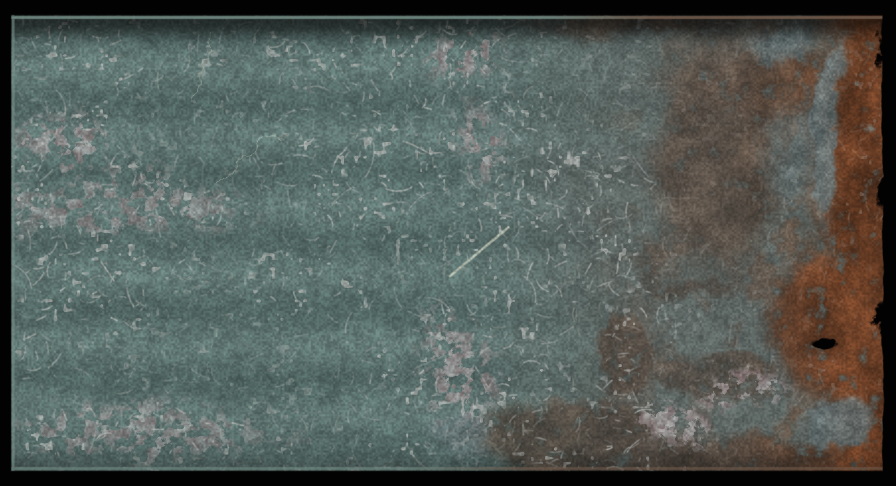
Reproduce this texture procedurally as a Shadertoy shader.

```glsl
float hash(vec2 p) {
    vec3 q = fract(p.xyx * 0.1031);
    q += dot(q, q.yzx + 33.33);
    return fract((q.x + q.y) * q.z);
}

float noise(vec2 p) {
    vec2 i = floor(p), f = fract(p);
    f = f * f * (3.0 - 2.0 * f);
    return mix(mix(hash(i), hash(i + vec2(1, 0)), f.x),
               mix(hash(i + vec2(0, 1)), hash(i + vec2(1, 1)), f.x), f.y);
}

float fbm(vec2 p) {
    float sum = 0.0, amp = 0.5;
    for (int i = 0; i < 5; i++) {
        sum += amp * noise(p);
        p = mat2(1.6, 1.2, -1.2, 1.6) * p + 7.3;
        amp *= 0.5;
    }
    return sum;
}

// Soft ellipse: centre and radii packed in one vector
float blob(vec2 p, vec4 e, float soft) {
    return 1.0 - smoothstep(1.0 - soft, 1.0 + soft, length((p - e.xy) / e.zw));
}

float stroke(vec2 p, vec2 a, vec2 b, float width, float px) {
    vec2 ab = b - a;
    float t = clamp(dot(p - a, ab) / dot(ab, ab), 0.0, 1.0);
    return 1.0 - smoothstep(width - px, width + px, length(p - a - ab * t));
}

float rim(float d) {
    return 1.0 - smoothstep(0.001, 0.005, abs(d));
}

// One randomly turned, bent scratch per cell
float scratches(vec2 p, float cells, float seed, float px) {
    vec2 g = p * cells, id = floor(g);
    float hit = 0.0;
    for (int k = 0; k < 9; k++) {
        vec2 c = id + vec2(k % 3 - 1, k / 3 - 1), s = c + seed;
        float r = hash(s), a = 6.283 * hash(s + 19.7);
        vec2 d = g - c - vec2(hash(s + 3.1), hash(s + 8.4));
        d = mat2(cos(a), -sin(a), sin(a), cos(a)) * d;
        d.y += (r - 0.3) * 2.0 * d.x * d.x;
        vec2 tip = vec2(0.1 + 0.5 * hash(s + 41.0), 0) / cells;
        float line = stroke(d / cells, -tip, tip, 0.0017, px);
        hit = max(hit, line * step(r, 0.6) * (0.3 + 0.7 * hash(s + 5.5)));
    }
    return hit * smoothstep(0.2, 0.55, noise(p * 75.0));
}

float rustMask(vec2 p) {
    float m = smoothstep(1.62, 1.76, p.x);
    m = max(m, 0.72 * blob(p, vec4(1.48, 0.31, 0.12, 0.25), 0.35));
    m = max(m, 0.8 * blob(p, vec4(1.56, 0.18, 0.19, 0.07), 0.4));
    m = max(m, 0.7 * blob(p, vec4(1.35, 0.04, 0.22, 0.03), 0.5));
    m = max(m, blob(p, vec4(1.73, 0.67, 0.15, 0.17), 0.3));
    m = max(m, 0.7 * blob(p, vec4(1.29, 0.74, 0.06, 0.1), 0.2));
    m = max(m, 0.7 * blob(p, vec4(1.18, 0.91, 0.19, 0.09), 0.25));
    m = max(m, 0.8 * blob(p, vec4(1.58, 0.95, 0.32, 0.06), 0.4));
    float islet = blob(p, vec4(1.42, 0.55, 0.13, 0.065), 0.2)
                - 0.8 * blob(p, vec4(1.43, 0.56, 0.09, 0.03), 0.3);
    return max(m, 0.6 * max(islet, blob(p, vec4(1.46, 0.77, 0.13, 0.04), 0.25)));
}

float bluePatches(vec2 p) {
    float m = blob(p, vec4(1.705, 0.28, 0.026, 0.18), 0.25);
    m = max(m, 0.8 * blob(p, vec4(1.59, 0.1, 0.065, 0.035), 0.4));
    m = max(m, 0.5 * blob(p, vec4(1.64, 0.32, 0.07, 0.11), 0.4));
    m = max(m, blob(p, vec4(1.714, 0.86, 0.06, 0.045), 0.25));
    return max(m, 0.8 * blob(p, vec4(0.97, 0.91, 0.05, 0.045), 0.4));
}

float pinkPatches(vec2 p) {
    float m = blob(p, vec4(0.14, 0.29, 0.08, 0.06), 0.6);
    m = max(m, blob(p, vec4(0.96, 0.1, 0.06, 0.06), 0.6));
    m = max(m, blob(p, vec4(0.99, 0.29, 0.045, 0.07), 0.6));
    m = max(m, blob(p, vec4(0.95, 0.77, 0.08, 0.11), 0.6));
    m = max(m, blob(p, vec4(1.38, 0.875, 0.07, 0.04), 0.4));
    m = max(m, blob(p, vec4(1.51, 0.805, 0.1, 0.03), 0.4));
    m = max(m, 0.8 * blob(p, vec4(0.24, 0.42, 0.25, 0.06), 0.6));
    return max(m, 0.8 * blob(p, vec4(0.28, 0.89, 0.28, 0.05), 0.6));
}

void mainImage(out vec4 fragColor, in vec2 fragCoord) {
    // Height units, y running downwards
    float px = 1.0 / iResolution.y;
    vec2 p = vec2(fragCoord.x, iResolution.y - fragCoord.y) * px;
    float fine = fbm(p * 45.0), broad = fbm(p * 5.0 + 4.0), mid = fbm(p * 16.0 + 12.0);
    vec2 w = p + 0.09 * (vec2(fbm(p * 9.0), fbm(p * 9.0 + 31.0)) - 0.48) + 0.03 * (fine - 0.48);

    // Corrugated teal paint, greying to the right
    float ridge = 0.5 - 0.5 * cos(6.283 * (p.y - 0.07) / 0.142 + broad - 0.5);
    vec3 col = mix(vec3(0.28, 0.36, 0.35), vec3(0.39, 0.48, 0.465), ridge * 0.55 + 0.4 * broad + 0.15);
    col = mix(col, vec3(0.37, 0.39, 0.38), 0.75 * smoothstep(0.9, 1.4, p.x + 0.3 * broad - 0.15));
    col *= 0.86 + 0.3 * fine;

    // Mottled rust, more orange at the right rim
    vec3 rust = mix(vec3(0.32, 0.26, 0.22), vec3(0.41, 0.24, 0.145), smoothstep(1.48, 1.75, w.x));
    rust *= 0.35 + 0.8 * mid + 0.5 * fine;
    float mottle = 0.5 * smoothstep(0.45, 0.62, mid) * smoothstep(1.1, 1.5, p.x);
    col = mix(col, rust, max(rustMask(w), mottle) * smoothstep(0.1, 0.4, fine));
    col = mix(col, vec3(0.39, 0.45, 0.46) * (0.7 + 0.6 * fine), 0.8 * bluePatches(w));

    // Chipped paint, flecks and scratches
    float pink = pinkPatches(w);
    float worn = min(0.4 + pink + 0.6 * smoothstep(0.42, 0.6, broad), 1.0);
    worn *= 1.0 - 0.65 * smoothstep(1.25, 1.5, p.x);
    float chips = smoothstep(0.54, 0.63, fbm(p * 55.0 + 60.0) + 0.1 * pink) * pink;
    col = mix(col, mix(vec3(0.5, 0.42, 0.43), vec3(0.7), noise(p * 85.0)), 0.75 * chips);
    float fleck = smoothstep(0.7, 0.88, noise(p * 105.0)) * smoothstep(0.45, 0.65, noise(p * 24.0 + 9.0));
    float marks = max(scratches(p, 17.0, 2.0, px), scratches(p, 34.0, 77.0, px));
    col = mix(col, vec3(0.68, 0.69, 0.68), 0.75 * max(marks, fleck) * worn);
    float gouge = stroke(p, vec2(0.926, 0.568), vec2(1.046, 0.468), 0.0025, px);
    gouge = max(gouge, 0.5 * stroke(w, vec2(0.435, 0.07), vec2(0.413, 0.205), 0.0015, px));
    gouge = max(gouge, 0.5 * stroke(w, vec2(0.457, 0.356), vec2(0.577, 0.293), 0.0015, px));
    col = mix(col, vec3(0.73, 0.76, 0.7), 0.85 * gouge);
    col *= 0.86 + 0.28 * noise(p * 240.0);

    // Lip shadow and lit rims
    col *= mix(0.4, 1.0, smoothstep(0.042, 0.1, p.y)) * mix(0.75, 1.0, smoothstep(0.968, 0.918, p.y));
    float rims = max(rim(p.y - 0.036), 0.7 * max(rim(p.x - 0.027), rim(p.y - 0.964)));
    vec3 rimCol = mix(vec3(0.46, 0.56, 0.53), vec3(0.45, 0.36, 0.3), smoothstep(1.1, 1.4, p.x + 0.3 * p.y));
    col = mix(col, rimCol, 0.85 * rims);

    // Holes and the ragged outline
    vec2 torn = p + 0.05 * (vec2(fine, mid) - 0.48);
    float hole = blob(torn, vec4(1.694, 0.7, 0.028, 0.013), 0.2);
    for (float k = 0.0; k < 3.0; k++)
        hole = max(hole, blob(torn, vec4(1.835, 0.11 + 0.275 * k, 0.03, 0.045), 0.15));
    vec2 corner = vec2(1.822 - 0.014 * mid, 0.969);
    vec2 inset = min(p - vec2(0.023, 0.031), corner - p);
    float panel = smoothstep(-px, px, min(inset.x, inset.y));
    fragColor = vec4(mix(vec3(0.008), col, panel * (1.0 - hole)), 1.0);
}
```
